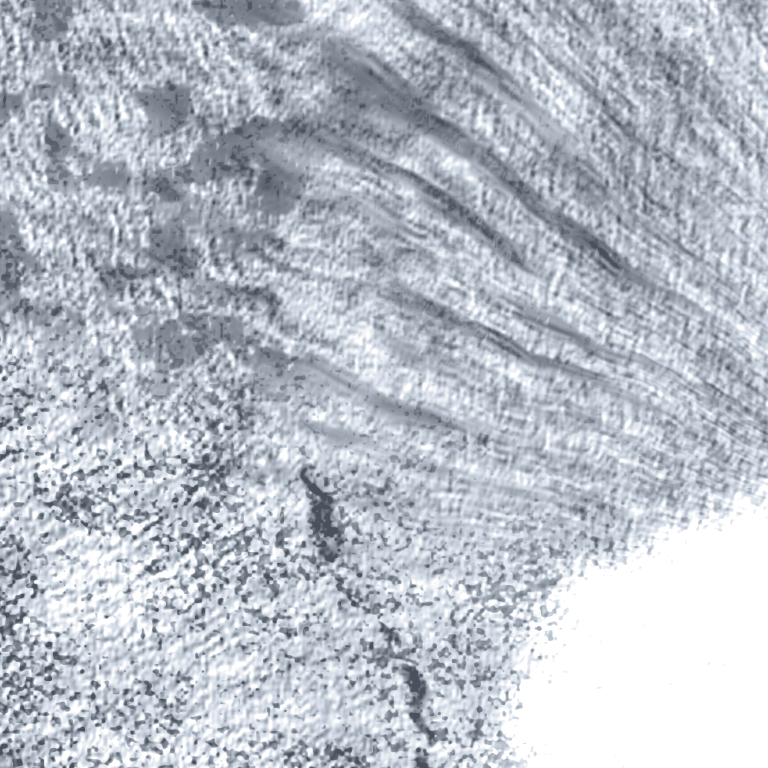
A WebGL 1 fragment shader for this texture:

```glsl
precision highp float;
// Draws wind-carved snow: fanned ledges, embossed grain, dark rifts and a glare.
uniform vec2 u_resolution;

const vec3 SHADOW_COLOR = vec3(0.33, 0.36, 0.40);
const vec3 SNOW_COLOR = vec3(0.82, 0.855, 0.90);
const vec3 GLARE_COLOR = vec3(1.0);
const float BASE_TONE = 0.735;
const float LOWER_LIFT = 0.10;
const vec2 FAN_CENTER = vec2(1.6, 0.1);     // where the wind streaks converge
const float LEDGE_SPACING = 0.058;          // angle between two ledges
const float LEDGE_DEPTH = 0.36;
const float STREAK_DEPTH = 0.36;
const float PATCH_DEPTH = 0.26;
const float GRAIN_DEPTH = 0.36;
const float SPECK_DEPTH = 0.42;
const float RIFT_DEPTH = 0.20;
const float FISSURE_DEPTH = 0.45;
const vec2 GLARE_CENTER = vec2(1.0, 0.04);
const float WARP_AMOUNT = 0.04;

float hash(vec2 p) {
  return fract(sin(dot(p, vec2(127.1, 311.7))) * 43758.5453);
}

float noise(vec2 p) {
  vec2 cell = floor(p);
  vec2 f = fract(p);
  f = f * f * (3.0 - 2.0 * f);
  float low = mix(hash(cell), hash(cell + vec2(1.0, 0.0)), f.x);
  float high = mix(hash(cell + vec2(0.0, 1.0)), hash(cell + 1.0), f.x);
  return mix(low, high, f.y);
}

// Fractal noise, centred on zero
float fbm(vec2 p) {
  float sum = 0.0;
  float weight = 0.533;
  for (int i = 0; i < 4; i++) {
    sum += weight * (noise(p) - 0.5);
    p = p * 2.03 + 19.7;
    weight *= 0.5;
  }
  return sum;
}

// Emboss: difference of the surface along the light
float relief(vec2 p, vec2 light) {
  return noise(p) - noise(p + light);
}

// Sharp upper edge, shadow fading downwards, broken along its length
float ledges(float radius, float angle) {
  float phase = angle / LEDGE_SPACING + 0.9 * fbm(vec2(radius * 6.0, angle * 12.0));
  float f = fract(phase);
  float shade = smoothstep(0.35, 0.8, f) * (1.0 - smoothstep(0.84, 1.0, f));
  float gaps = noise(vec2(radius * 7.0, floor(phase) * 3.7));
  return shade * smoothstep(0.25, 0.6, gaps);
}

// Ragged dark crack running down the lower middle
float fissure(vec2 p) {
  float center = 0.40 + 0.36 * (0.45 - p.y) + 0.09 * fbm(vec2(p.y * 16.0, 4.0));
  float width = 0.016 * smoothstep(0.3, 0.8, noise(vec2(p.y * 19.0, 8.0)));
  float span = 1.0 - smoothstep(0.36, 0.48, p.y);
  float ragged = smoothstep(0.25, 0.6, noise(p * vec2(75.0, 50.0)));
  return span * ragged * (1.0 - smoothstep(width * 0.3, width + 0.005, abs(p.x - center)));
}

void main() {
  vec2 p = gl_FragCoord.xy / min(u_resolution.x, u_resolution.y);
  vec2 warp = vec2(fbm(p * 6.0), fbm(p * 6.0 + 17.0));
  vec2 w = p + WARP_AMOUNT * warp;

  // Regions
  float lower = 1.0 - smoothstep(-0.16, 0.16, p.y - 0.54 + 0.25 * p.x + 0.3 * warp.x);
  float left = 1.0 - smoothstep(0.3, 0.6, p.x);
  float upperLeft = left * (1.0 - lower);
  vec2 ledgeOffset = (p - vec2(0.53, 0.68)) / vec2(0.31, 0.30);
  float ledgeZone = exp(-dot(ledgeOffset, ledgeOffset));
  float fanZone = smoothstep(0.2, 0.6, p.x) * (1.0 - 0.5 * lower);
  float glareDistance = length((p - GLARE_CENTER) * vec2(1.0, 1.25)) + 0.15 * warp.y;
  float glare = 1.0 - smoothstep(0.25, 0.40, glareDistance);

  // Fine grain: upright ridges over a fine crust
  float lean = mix(-0.22, 0.05, left);
  vec2 upright = vec2((w.x + lean * w.y) * 145.0, w.y * 60.0);
  float crust = relief(p * vec2(205.0, 160.0), vec2(0.6, -0.6));
  float grain = relief(upright, vec2(0.7, 0.5)) * (1.0 - 0.5 * lower) + 0.8 * crust;
  float grit = clamp(1.0 + 1.6 * grain, 0.2, 1.7);

  // Broad tone and fanned wind streaks
  float patches = fbm(w * 9.0 + 31.0);
  float tone = BASE_TONE + LOWER_LIFT * lower + PATCH_DEPTH * patches;
  vec2 fan = vec2(FAN_CENTER.x - w.x, w.y - FAN_CENTER.y);
  float radius = length(fan);
  float angle = atan(fan.y, fan.x);
  float streaks = fbm(vec2(radius * 7.0, angle * 55.0));
  streaks += 0.5 * relief(vec2(radius * 26.0, angle * 170.0), vec2(0.2, 0.7));
  tone += STREAK_DEPTH * fanZone * streaks;
  tone -= LEDGE_DEPTH * ledgeZone * ledges(radius, angle) * grit;
  tone += GRAIN_DEPTH * (0.75 + 0.3 * left) * grain;

  // Slanted scratches below
  vec2 slanted = vec2(dot(w, vec2(0.85, 0.53)), dot(w, vec2(-0.53, 0.85)));
  float scratches = relief(slanted * vec2(32.0, 125.0), vec2(0.2, 0.7));
  tone += lower * left * (0.24 * scratches + 0.32 * fbm(slanted * vec2(8.0, 22.0)));

  // Fine specks, gathered in patches
  float speckNoise = 0.55 * noise(w * vec2(125.0, 150.0)) + 0.45 * noise(p * 215.0);
  float specks = smoothstep(0.53, 0.8, speckNoise - 0.6 * fbm(w * 14.0));
  tone -= SPECK_DEPTH * specks * mix(0.35, 1.0, lower) * (1.0 - 0.35 * fanZone);

  // Rifts, low steps and the fissure
  float rifts = smoothstep(0.07, 0.17, fbm(w * vec2(14.0, 16.0) + 3.0));
  tone -= RIFT_DEPTH * upperLeft * rifts * grit;
  tone += 0.18 * upperLeft * relief(w * vec2(11.0, 24.0), vec2(0.15, 0.5));
  tone -= FISSURE_DEPTH * fissure(w);
  tone += 0.65 * glare;

  // Tone to colour
  tone = clamp(tone, 0.29, 1.0);
  float shadeMix = (tone - SHADOW_COLOR.r) / (SNOW_COLOR.r - SHADOW_COLOR.r);
  float glareMix = (tone - SNOW_COLOR.r) / (1.0 - SNOW_COLOR.r);
  vec3 color = mix(SHADOW_COLOR, SNOW_COLOR, min(shadeMix, 1.0));
  color = mix(color, GLARE_COLOR, max(glareMix, 0.0));
  gl_FragColor = vec4(color, 1.0);
}
```
